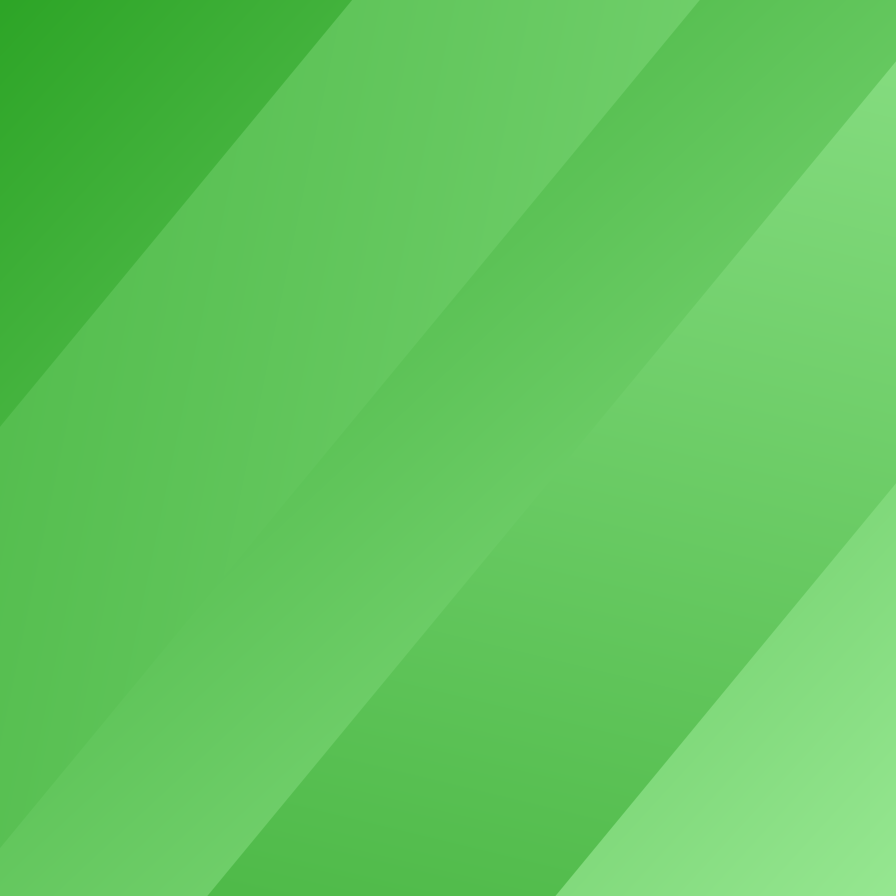
A WebGL 1 fragment shader for this background:

```glsl
precision highp float;

uniform vec2 u_resolution;

const vec3 DARK_GREEN = vec3(0.175, 0.645, 0.150);
const vec3 LIGHT_GREEN = vec3(0.588, 0.905, 0.568);

// Steepness of the diagonals, and where each one meets the top edge
const float EDGE_SLOPE = 1.212;
const vec4 EDGES = vec4(0.393, 0.781, 1.0565, 1.445);

// Tone of each band: change to the right, change downwards, start at top left
const vec3 CORNER_TONE = vec3(0.52, 0.48, 0.0);
const vec3 UPPER_TONE = vec3(0.36, 0.075, 0.345);
const vec3 MIDDLE_TONE = vec3(0.40, 0.43, 0.105);
const vec3 LOWER_TONE = vec3(0.11, -0.455, 0.75);
const vec3 BRIGHT_TONE = vec3(0.50, 0.457, 0.04);

// Smoothed step over about one pixel
float pastEdge(float position, float edge, float pixel) {
  return smoothstep(-pixel, pixel, position - edge);
}

void main() {
  vec2 uv = gl_FragCoord.xy / u_resolution;
  vec2 fromTop = vec2(uv.x, 1.0 - uv.y);
  vec3 point = vec3(fromTop, 1.0);
  float across = fromTop.x + fromTop.y / EDGE_SLOPE;
  float pixel = 0.9 / min(u_resolution.x, u_resolution.y);

  // Lay the bands over one another from the top left
  float tone = dot(CORNER_TONE, point);
  tone = mix(tone, dot(UPPER_TONE, point), pastEdge(across, EDGES.x, pixel));
  tone = mix(tone, dot(MIDDLE_TONE, point), pastEdge(across, EDGES.y, pixel));
  tone = mix(tone, dot(LOWER_TONE, point), pastEdge(across, EDGES.z, pixel));
  tone = mix(tone, dot(BRIGHT_TONE, point), pastEdge(across, EDGES.w, pixel));

  gl_FragColor = vec4(mix(DARK_GREEN, LIGHT_GREEN, tone), 1.0);
}
```
